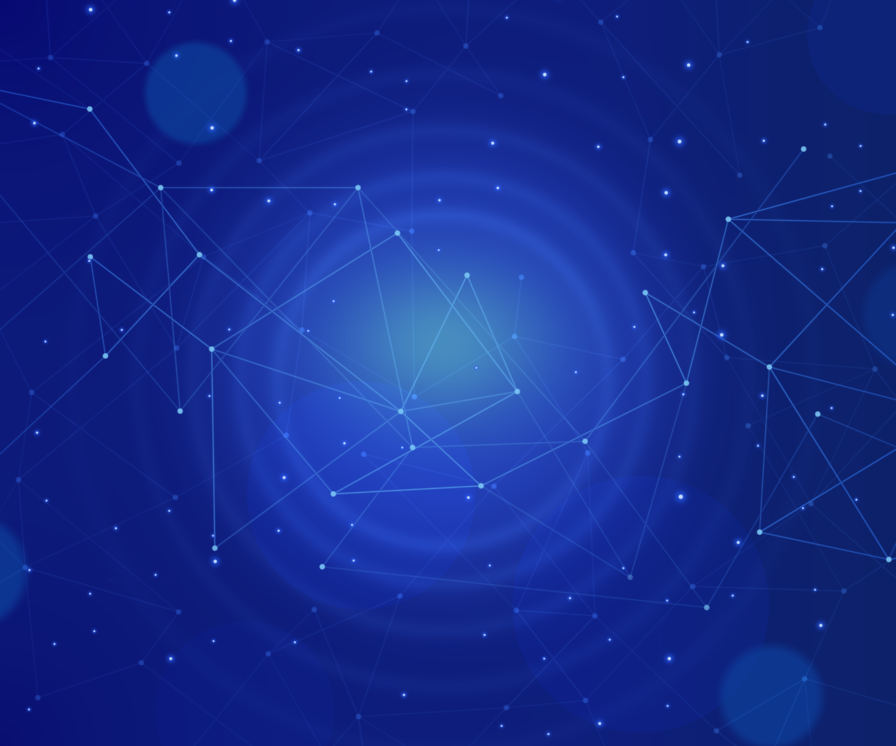
Give the GLSL for this background, as a WebGL 1 fragment shader.

```glsl
precision highp float;
uniform vec2 u_resolution;

const vec2 GLOW_CENTER = vec2(0.594, 0.54);
const vec2 RING_CENTER = vec2(0.594, 0.49);

float hash(vec2 p) {
  return fract(sin(dot(p, vec2(41.3, 289.1))) * 4375.85);
}

vec2 hash2(vec2 p) {
  return vec2(hash(p), hash(p + 17.7));
}

float disc(vec2 p, vec2 center, float radius, float soft) {
  return 1.0 - smoothstep(radius - soft, radius + soft, length(p - center));
}

float segmentDistance(vec2 p, vec2 a, vec2 b) {
  vec2 ab = b - a;
  float t = clamp(dot(p - a, ab) / max(dot(ab, ab), 1e-5), 0.0, 1.0);
  return length(p - a - ab * t);
}

// Jittered node of one cell, in canvas units
vec2 nodeAt(vec2 cell, float scale) {
  return (cell + 0.12 + 0.76 * hash2(cell + scale)) / scale;
}

// Horizontal belt that widens to the sides and climbs at the left
float belt(vec2 p, float halfHeight) {
  float middle = 0.5 + 0.13 * smoothstep(0.4, 0.0, p.x);
  float reach = halfHeight + 0.16 * abs(p.x - 0.6);
  return 1.0 - smoothstep(reach, reach + 0.06, abs(p.y - middle));
}

float link(vec2 p, vec2 cellA, vec2 cellB, float scale, float density, float halfHeight, float px) {
  vec2 a = nodeAt(cellA, scale);
  vec2 b = nodeAt(cellB, scale);
  float chance = hash(cellA + cellB + 0.37 * cellA * cellB + scale);
  float weight = step(chance, density) * belt(a, halfHeight) * belt(b, halfHeight);
  float line = 1.0 - smoothstep(0.0009 - px, 0.0009 + px, segmentDistance(p, a, b));
  return line * weight * (0.55 + 0.45 * hash(cellA + cellB));
}

// Cellular web: x holds the lines, y the nodes
vec2 web(vec2 p, float scale, float density, float halfHeight, float px) {
  vec2 cell = floor(p * scale);
  vec2 result = vec2(0.0);
  for (int j = -1; j <= 1; j++) {
    for (int i = -1; i <= 1; i++) {
      vec2 other = cell + vec2(float(i), float(j));
      vec2 node = nodeAt(other, scale);
      float dotShape = disc(p, node, 0.0036, px) * belt(node, halfHeight);
      result.x = max(result.x, link(p, cell, other, scale, density, halfHeight, px));
      result.y = max(result.y, dotShape);
    }
  }
  // Diagonals that cut the corners of this cell
  for (int k = 0; k < 4; k++) {
    float side = mod(float(k), 2.0) * 2.0 - 1.0;
    float rise = floor(float(k) / 2.0) * 2.0 - 1.0;
    float corner = link(p, cell + vec2(side, 0.0), cell + vec2(0.0, rise), scale, density, halfHeight, px);
    result.x = max(result.x, corner);
  }
  return result;
}

// Scattered sparks: x holds the halo, y the core
vec2 sparks(vec2 p, float scale, float density, float px) {
  vec2 cell = floor(p * scale);
  vec2 result = vec2(0.0);
  for (int j = -1; j <= 1; j++) {
    for (int i = -1; i <= 1; i++) {
      vec2 other = cell + vec2(float(i), float(j));
      vec2 center = nodeAt(other, scale);
      float size = mix(0.0014, 0.0042, pow(hash(other + 5.1), 5.0));
      float lit = step(hash(other + 9.4), density);
      float d = length(p - center);
      result.x += lit * exp(-d * d / (size * size * 4.0));
      result.y += lit * disc(p, center, size * 0.75, px);
    }
  }
  return min(result, 1.0);
}

vec3 backdrop(vec2 p) {
  vec3 color = mix(vec3(0.055, 0.118, 0.485), vec3(0.05, 0.13, 0.42), smoothstep(0.75, 1.2, p.x));
  color = mix(color, vec3(0.02, 0.025, 0.44), 0.9 * exp(-4.0 * length(p - vec2(0.0, 1.0))));
  color = mix(color, vec3(0.025, 0.04, 0.43), 0.8 * exp(-5.0 * length(p)));
  float r = length(p - RING_CENTER - vec2(0.0, 0.025));
  color = mix(color, vec3(0.14, 0.255, 0.735), exp(-pow(r / 0.3, 4.0)));
  float core = length((p - GLOW_CENTER) * vec2(0.85, 1.15));
  return mix(color, vec3(0.28, 0.55, 0.75), exp(-pow(core / 0.12, 2.0)));
}

float ripples(vec2 p) {
  float r = length(p - RING_CENTER);
  float sum = 0.0;
  for (int i = 0; i < 5; i++) {
    float n = float(i);
    float offset = (r - 0.222 - 0.045 * n - 0.006 * n * n) / 0.012;
    sum += exp(-offset * offset) * (1.0 - 0.18 * n);
  }
  return sum * (0.65 + 0.35 * abs(p.y - RING_CENTER.y) / max(r, 0.01));
}

void main() {
  float px = 1.0 / u_resolution.y;
  vec2 p = gl_FragCoord.xy * px;
  vec3 color = backdrop(p) + vec3(0.03, 0.055, 0.07) * ripples(p);

  // Large faint discs, then small soft lights
  float faint = disc(p, vec2(0.484, 0.336), 0.153, px) + disc(p, vec2(0.859, 0.19), 0.172, px);
  faint += 0.6 * disc(p, vec2(0.328, 0.047), 0.12, px) + disc(p, vec2(1.188, 0.953), 0.106, px);
  color += vec3(0.0, 0.008, 0.045) * faint;
  float lights = disc(p, vec2(0.2625, 0.875), 0.068, 0.007) + disc(p, vec2(1.034, 0.066), 0.068, 0.01);
  lights += disc(p, vec2(-0.04, 0.234), 0.075, 0.01) + 0.5 * disc(p, vec2(1.227, 0.578), 0.07, 0.01);
  color = mix(color, vec3(0.05, 0.25, 0.61), 0.7 * lights);

  // Dim web over the whole canvas, bright web and long lines in the belt
  vec2 dim = web(p, 6.7, 0.4, 1.0, px);
  color += vec3(0.06, 0.12, 0.16) * (0.4 * dim.x + dim.y);
  vec2 near = web(p, 5.3, 0.58, 0.2, px);
  vec2 far = web(p, 2.9, 0.5, 0.24, px);
  float center = exp(-5.0 * dot(p - GLOW_CENTER, p - GLOW_CENTER));
  vec3 lineColor = mix(vec3(0.12, 0.36, 0.85), vec3(0.38, 0.7, 0.95), center);
  color = mix(color, lineColor, 0.75 * max(near.x, 0.6 * far.x));
  color = mix(color, vec3(0.48, 0.78, 0.96), 0.9 * max(near.y, far.y));

  vec2 spark = sparks(p, 11.5, 0.6, px);
  color = mix(color, vec3(0.16, 0.38, 1.0), 0.7 * spark.x);
  color = mix(color, vec3(0.85, 0.93, 1.0), 0.9 * spark.y);
  gl_FragColor = vec4(color, 1.0);
}
```
